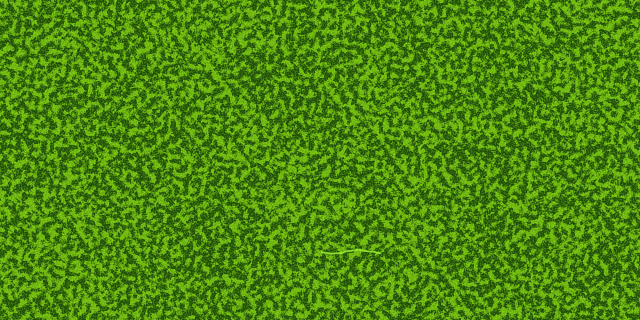
Write a Shadertoy shader that draws this texture.

```glsl
// Dense mossy turf: small ragged light and dark green blobs under a fine grain.
// Warped gradient noise is cut into blobs, slow noise varies their density,
// and one thin pale strand lies across the lower part.

vec2 gradientAt(vec2 cell) {
    vec3 h = fract(cell.xyx * vec3(0.1031, 0.1030, 0.0973));
    h += dot(h, h.yzx + 33.33);
    float angle = 6.2832 * fract((h.x + h.y) * h.z);
    return vec2(cos(angle), sin(angle));
}

float gradientNoise(vec2 p) {
    vec2 cell = floor(p);
    vec2 f = p - cell;
    vec2 u = f * f * f * (f * (f * 6.0 - 15.0) + 10.0);
    float a = dot(gradientAt(cell), f);
    float b = dot(gradientAt(cell + vec2(1, 0)), f - vec2(1, 0));
    float c = dot(gradientAt(cell + vec2(0, 1)), f - vec2(0, 1));
    float d = dot(gradientAt(cell + vec2(1, 1)), f - vec2(1, 1));
    return mix(mix(a, b, u.x), mix(c, d, u.x), u.y);
}

// Coverage of a thin wavy strand
float strand(vec2 p, float pixel) {
    float wave = 0.213 + 0.005 * sin((p.x - 1.08) * 39.0)
               + 0.003 * gradientNoise(vec2(p.x * 60.0, 3.5));
    float across = abs(p.y - wave) - 0.0028;
    float along = abs(p.x - 1.097) - 0.094;
    return 1.0 - smoothstep(-pixel, pixel, max(across, along));
}

void mainImage(out vec4 fragColor, in vec2 fragCoord) {
    vec2 p = fragCoord / iResolution.y;

    // Fine grain on a turned lattice, so it does not line up with the rows
    mat2 turn = mat2(0.8, 0.6, -0.6, 0.8);
    float grain = gradientNoise(turn * p * 190.0 + 51.3);

    // Blobs with ragged outlines, on a lattice turned the other way
    vec2 warp = vec2(gradientNoise(p * 40.0 + 7.7), gradientNoise(p * 40.0 + 31.4));
    vec2 q = p + 0.005 * warp;
    float field = gradientNoise(q * turn * 54.0 + 12.6)
                + 0.4 * gradientNoise(turn * q * 98.0 + 83.1);

    // Slow drift in density, with patches slightly wider than tall
    field += 0.16 * gradientNoise(p * vec2(8.0, 12.0) + 5.2)
           + 0.08 * gradientNoise(p * 3.0 + 19.8);
    float blob = smoothstep(-0.29, 0.29, field + 0.25 * grain - 0.03);

    // Grain shows most in the dark gaps
    float tone = mix(0.11, 0.89, blob) + grain * mix(0.68, 0.36, blob);
    vec3 darkMoss = vec3(0.13, 0.31, 0.045);
    vec3 brightMoss = vec3(0.49, 0.785, 0.072);
    vec3 color = mix(darkMoss, brightMoss, clamp(tone, 0.0, 1.0));

    vec3 paleStrand = vec3(0.60, 0.93, 0.20);
    color = mix(color, paleStrand, 0.9 * strand(p, 0.7 / iResolution.y));
    fragColor = vec4(color, 1.0);
}
```
